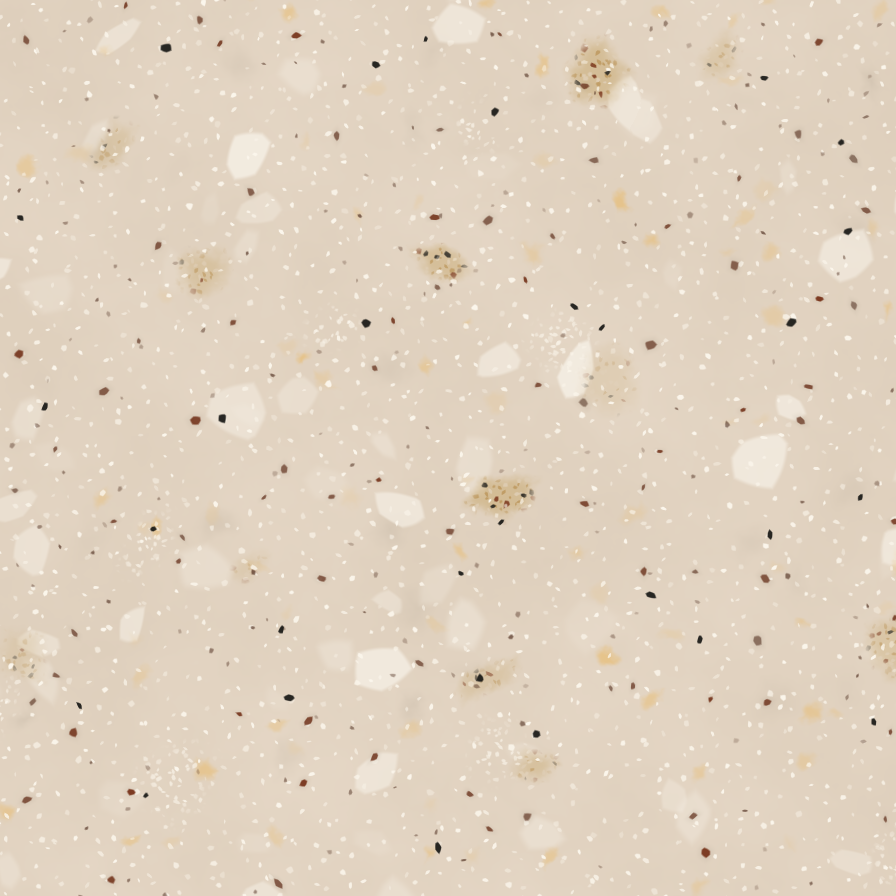
Reproduce this texture procedurally as a three.js fragment shader.

```glsl
// Cream solid-surface stone: a softly clouded resin holding translucent pale
// chips, sandy and frosty clusters, ochre stains and fine mineral specks.
// Every kind of grain is one cellular scatter of randomly cut polygons.
varying vec2 vUv;

const float TAU = 6.2831853;
const vec3 RESIN_DARK = vec3(0.868, 0.808, 0.733);
const vec3 RESIN_LIGHT = vec3(0.896, 0.840, 0.772);
const vec3 CHIP = vec3(0.955, 0.928, 0.885);
const vec3 WHITE = vec3(0.985, 0.965, 0.925);
const vec3 OCHRE = vec3(0.91, 0.74, 0.45);
const vec3 SAND = vec3(0.80, 0.69, 0.49);
const vec3 GOLD = vec3(0.70, 0.53, 0.27);
const vec3 GREY = vec3(0.70, 0.65, 0.58);
const vec3 RUST = vec3(0.47, 0.20, 0.10);
const vec3 UMBER = vec3(0.36, 0.24, 0.18);
const vec3 BLACK = vec3(0.09, 0.09, 0.08);

vec3 hash3(vec2 p, float seed) {
  vec3 q = fract((p.xyx + seed * 17.31) * vec3(0.1031, 0.1030, 0.0973));
  q += dot(q, q.yxz + 33.33);
  return fract((q.xxy + q.yzz) * q.zyx);
}

vec2 rotate(vec2 p, float angle) {
  float c = cos(angle), s = sin(angle);
  return vec2(c * p.x - s * p.y, s * p.x + c * p.y);
}

// Smooth undulation from layered, turned sines, about -1 to 1
float clouds(vec2 p) {
  float sum = 0.0, weight = 0.5;
  for (int i = 0; i < 4; i++) {
    sum += weight * sin(p.x + 1.7 * sin(p.y)) * cos(p.y + 0.6 * p.x);
    p = rotate(p, 1.1) * 1.8 + 2.3;
    weight *= 0.55;
  }
  return sum;
}

// Distance to a slightly rounded polygon with six random cuts
float chipDistance(vec2 p, float radius, vec2 cell, float seed) {
  float cut = -1.0;
  for (int k = 0; k < 6; k++) {
    vec3 rnd = hash3(cell, seed + float(k) * 3.7);
    float angle = (float(k) + 0.8 * rnd.x) * TAU / 6.0;
    cut = max(cut, dot(p, vec2(cos(angle), sin(angle))) - radius * mix(0.55, 1.1, rnd.y));
  }
  return mix(cut, length(p) - radius, 0.3);
}

// Scattered grains: x = coverage, y = random tone of the grain on top
vec2 grains(vec2 uv, float cells, float share, float size, float edge, float seed) {
  vec2 home = floor(uv * cells);
  vec2 best = vec2(0.0);
  for (int j = -1; j <= 1; j++) {
    for (int i = -1; i <= 1; i++) {
      vec2 cell = home + vec2(float(i), float(j));
      vec3 place = hash3(cell, seed);
      if (place.z > share) continue;
      vec3 form = hash3(cell, seed + 41.0);
      vec2 p = rotate(uv - (cell + place.xy) / cells, form.x * TAU);
      p.y *= mix(1.0, 2.0, form.y);
      float radius = size * mix(0.5, 1.0, form.z);
      float d = chipDistance(p, radius, cell, seed + 90.0);
      float cover = 1.0 - smoothstep(-edge, edge, d);
      if (cover > best.x) best = vec2(cover, place.z / share);
    }
  }
  return best;
}

void main() {
  vec2 uv = vUv;
  vec2 ragged = uv + 0.006 * vec2(clouds(uv * 95.0), clouds(uv * 95.0 + 40.0));

  // Resin with faint clouds and grey smudges
  float cloud = 0.5 + 0.55 * clouds(uv * 9.0) + 0.12 * clouds(uv * 60.0);
  vec3 color = mix(RESIN_DARK, RESIN_LIGHT, clamp(cloud, 0.0, 1.0));
  vec2 smudge = grains(ragged, 8.0, 0.4, 0.022, 0.018, 1.0);
  color = mix(color, GREY, 0.28 * smudge.x * smudge.y);

  // Translucent chips at different depths
  vec2 deep = grains(uv, 8.0, 0.55, 0.032, 0.006, 2.0);
  color = mix(color, CHIP, deep.x * mix(0.12, 0.45, deep.y));
  vec2 chip = grains(uv, 7.0, 0.5, 0.034, 0.003, 3.0);
  color = mix(color, CHIP, chip.x * mix(0.35, 0.95, chip.y));

  // Ochre stains
  vec2 stain = grains(ragged, 12.0, 0.5, 0.013, 0.006, 4.0);
  color = mix(color, OCHRE, stain.x * mix(0.15, 0.7, stain.y * stain.y));

  // Sandy clusters packed with gold and dark grit
  vec2 sand = grains(ragged, 5.0, 0.5, 0.037, 0.013, 5.0);
  float sandy = sand.x * mix(0.35, 1.0, sand.y);
  color = mix(color, SAND, 0.65 * sandy);
  vec2 gold = grains(uv, 130.0, 0.6, 0.0036, 0.0012, 6.0);
  color = mix(color, mix(GOLD, RESIN_LIGHT, step(0.6, gold.y)), 0.6 * gold.x * sandy);
  vec2 grit = grains(uv, 85.0, 0.28, 0.0046, 0.0012, 7.0);
  color = mix(color, mix(BLACK, RUST, step(0.5, grit.y)), 0.85 * grit.x * sandy);

  // Frosty clusters and white flecks
  float frost = grains(ragged, 4.0, 0.45, 0.042, 0.016, 8.0).x;
  color = mix(color, WHITE, 0.65 * frost * grains(uv, 120.0, 0.6, 0.0036, 0.0012, 9.0).x);
  vec2 fleck = grains(uv, 50.0, 0.85, 0.0040, 0.0011, 10.0);
  color = mix(color, WHITE, fleck.x * mix(0.3, 1.0, fleck.y));

  // Brown, rust and black specks, the rust ones with a faint halo
  vec2 dust = grains(uv, 23.0, 0.3, 0.0036, 0.0013, 11.0);
  color = mix(color, UMBER, dust.x * mix(0.2, 0.75, dust.y));
  color = mix(color, GREY, 0.22 * grains(uv, 13.0, 0.45, 0.010, 0.006, 12.0).x);
  vec2 rust = grains(uv, 13.0, 0.45, 0.0064, 0.0014, 12.0);
  color = mix(color, mix(UMBER, RUST, rust.y), rust.x * mix(0.6, 0.95, rust.y));
  color = mix(color, BLACK, 0.92 * grains(uv, 9.0, 0.38, 0.0064, 0.0013, 13.0).x);

  gl_FragColor = vec4(color, 1.0);
}
```
